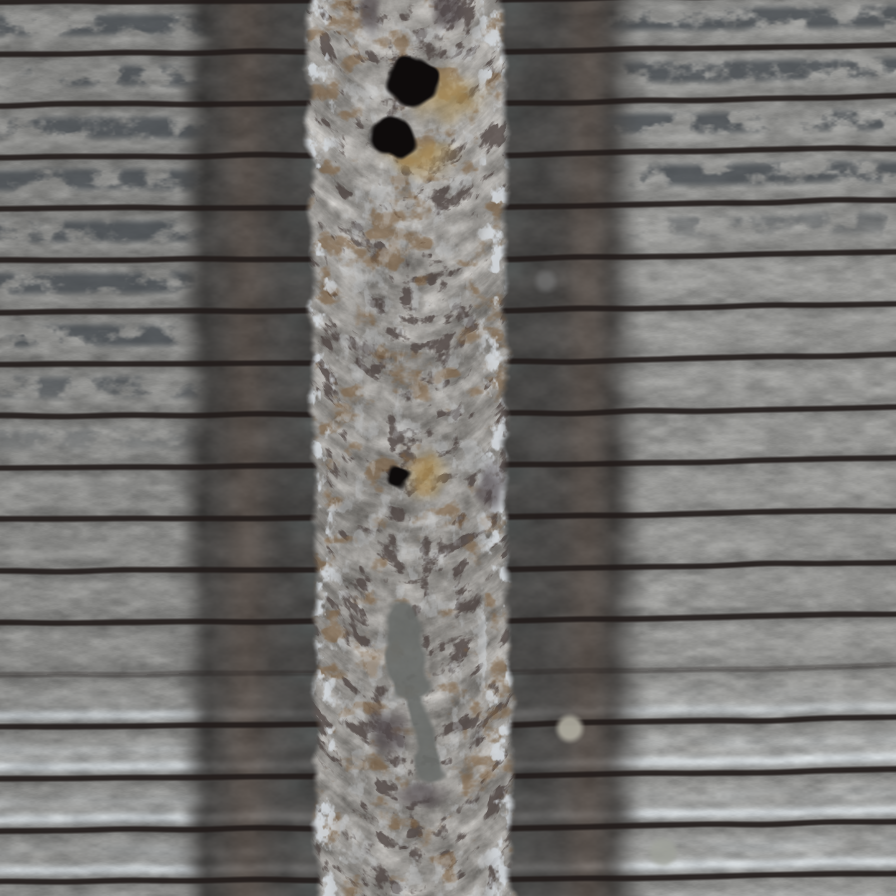
A three.js fragment shader for this texture:

```glsl
varying vec2 vUv;

float hash(vec2 p) {
  vec3 q = fract(p.xyx * vec3(0.1031, 0.1030, 0.0973));
  q += dot(q, q.yzx + 33.33);
  return fract((q.x + q.y) * q.z);
}

float noise(vec2 p) {
  vec2 i = floor(p), f = fract(p);
  f = f * f * (3.0 - 2.0 * f);
  return mix(mix(hash(i), hash(i + vec2(1, 0)), f.x),
             mix(hash(i + vec2(0, 1)), hash(i + vec2(1, 1)), f.x), f.y);
}

float fbm(vec2 p) {
  float sum = 0.0, amp = 0.533;
  for (int i = 0; i < 4; i++) {
    sum += amp * noise(p);
    p = p * 2.03 + 17.3;
    amp *= 0.5;
  }
  return sum;
}

float blob(vec2 p, vec2 center, vec2 radius, float soft) {
  return 1.0 - smoothstep(1.0 - soft, 1.0 + soft, length((p - center) / radius));
}

float segment(vec2 p, vec2 a, vec2 b) {
  vec2 d = b - a;
  return length(p - a - d * clamp(dot(p - a, d) / dot(d, d), 0.0, 1.0));
}

// Ridged metal sheet with heat-darkened bands
vec3 sheet(vec2 p) {
  float right = step(0.45, p.x);
  float tilt = mix(0.006 * (p.x - 0.34), 0.019 * (p.x - 0.56), right);
  float wobble = 0.0025 * (noise(vec2(p.x * 14.0, p.y * 18.0)) - 0.5);
  float row = (p.y - 0.480 - tilt + wobble) / 0.0578;
  float f = fract(row), groove = floor(row + 0.5);
  float low = 1.0 - smoothstep(0.19, 0.25, p.y);

  float grain = fbm(p * vec2(45, 110) + right * 40.0);
  float tone = 0.49 + 0.04 * right + 0.20 * (grain - 0.5);
  tone += 0.05 * smoothstep(0.1, 0.3, f) - 0.09 * smoothstep(0.72, 1.0, f);
  vec3 col = tone * vec3(1.0, 1.0, 0.985);

  // Smudged streak along the upper ridges
  float streakZone = smoothstep(mix(0.43, 0.70, right), mix(0.62, 0.80, right), p.y);
  float streak = smoothstep(0.38, 0.64, fbm(vec2(p.x * 34.0, row * 3.0 + right * 9.0)));
  streak *= smoothstep(0.25, 0.45, f) * (1.0 - smoothstep(0.65, 0.85, f));
  col = mix(col, vec3(0.25, 0.27, 0.29), 0.75 * streak * streakZone);

  // Glossy reflections near the bottom
  float shine = exp(-pow((f - 0.22) / 0.11, 2.0));
  shine += 0.5 * exp(-pow((f - 0.55) / 0.16, 2.0)) * noise(vec2(p.x * 22.0, row * 4.0));
  col += low * shine * vec3(0.22, 0.24, 0.26);

  // Heat bands either side of the bead
  float edge = 0.025 * (fbm(vec2(p.x * 12.0, p.y * 22.0)) - 0.5);
  float band = smoothstep(0.195, 0.235, p.x + edge) * (1.0 - smoothstep(0.675, 0.725, p.x + edge));
  float soot = 0.19 + 0.13 * fbm(p * vec2(35, 55)) + 0.04 * smoothstep(0.1, 0.6, f) * (1.0 - f);
  vec3 scorched = soot * vec3(1.0, 0.98, 0.96) + low * shine * 0.08;
  float brown = exp(-pow((p.x - mix(0.275, 0.655, right)) / 0.025, 2.0));
  scorched += brown * vec3(0.065, 0.04, 0.025);
  float rim = exp(-pow((p.x - mix(0.227, 0.685, right)) / 0.012, 2.0));
  scorched -= rim * 0.035;
  col = mix(col, scorched, 0.93 * band);
  float glow = smoothstep(0.045, 0.0, abs(p.x - 0.456) - 0.11);
  col = mix(col, vec3(0.36, 0.40, 0.40), 0.45 * glow * smoothstep(0.3, 0.9, f) * noise(p * 40.0));

  // Grooves
  float line = 1.0 - smoothstep(0.025, 0.085, abs(row - groove));
  line *= groove == -4.0 ? 0.3 : 0.9;
  return mix(col, vec3(0.13, 0.105, 0.10), line);
}

// Weld bead with bowl-shaped ripples
vec3 bead(vec2 p, float across) {
  float bowl = p.y - 0.055 * across * across;
  bowl += 0.012 * fbm(p * 24.0);
  float ripple = fbm(vec2(across * 3.5, bowl * 75.0));
  float mottle = fbm(p * 75.0 + 8.0);
  vec3 col = vec3(0.58, 0.57, 0.555) + 0.36 * (ripple - 0.5) + 0.26 * (mottle - 0.5);
  col += 0.05 * smoothstep(0.6, 0.85, p.y);
  float pits = smoothstep(0.58, 0.73, fbm(vec2(across * 6.0, bowl * 65.0) + 31.0));
  col = mix(col, vec3(0.29, 0.25, 0.24), 0.75 * pits);
  float rust = smoothstep(0.57, 0.75, fbm(p * vec2(38, 48) + 60.0));
  col = mix(col, vec3(0.48, 0.37, 0.25), 0.6 * rust);
  float sparkle = smoothstep(0.55, 0.72, fbm(p * vec2(65, 50) + 90.0));
  return mix(col, vec3(0.82, 0.84, 0.86), sparkle * (0.3 + 0.6 * smoothstep(0.65, 0.9, abs(across))));
}

void main() {
  vec2 p = vUv;
  vec3 col = sheet(p);

  // Loose spatter on the sheet
  col = mix(col, vec3(0.69, 0.68, 0.63), 0.9 * blob(p, vec2(0.636, 0.187), vec2(0.014), 0.35));
  col = mix(col, vec3(0.62, 0.63, 0.60), 0.8 * blob(p, vec2(0.740, 0.049), vec2(0.015), 0.3));
  col = mix(col, vec3(0.48), 0.6 * blob(p, vec2(0.609, 0.686), vec2(0.011), 0.5));

  float across = (p.x - 0.460 + 0.009 * (p.y - 0.2)) / 0.108;
  float ragged = 0.16 * (fbm(vec2(p.x * 15.0, p.y * 38.0)) - 0.5);
  float inside = 1.0 - smoothstep(0.95, 1.05, abs(across) + ragged);
  vec3 weld = bead(p, across);

  // Grey smear and dark stains
  vec2 q = p + 0.012 * (vec2(noise(p * 60.0), noise(p * 60.0 + 9.0)) - 0.5);
  float smear = min(segment(q, vec2(0.449, 0.305), vec2(0.457, 0.235)) - 0.020,
                    segment(q, vec2(0.460, 0.235), vec2(0.481, 0.135)) - 0.011);
  weld = mix(weld, vec3(0.41, 0.42, 0.41), 0.9 * (1.0 - smoothstep(-0.004, 0.004, smear)));
  float stain = blob(q, vec2(0.434, 0.185), vec2(0.018, 0.022), 0.5)
              + blob(q, vec2(0.470, 0.110), vec2(0.025, 0.013), 0.5)
              + blob(q, vec2(0.412, 0.985), vec2(0.012, 0.022), 0.5)
              + blob(q, vec2(0.502, 0.988), vec2(0.018, 0.020), 0.5)
              + blob(q, vec2(0.550, 0.455), vec2(0.014, 0.026), 0.5);
  weld = mix(weld, vec3(0.30, 0.27, 0.28), 0.65 * min(stain, 1.0));

  // Yellow tint beside the pores
  float tint = blob(q, vec2(0.500, 0.892), vec2(0.030, 0.022), 0.8)
             + blob(q, vec2(0.468, 0.824), vec2(0.030, 0.017), 0.8)
             + blob(q, vec2(0.474, 0.470), vec2(0.017, 0.020), 0.8);
  weld = mix(weld, vec3(0.70, 0.58, 0.34), 0.6 * min(tint, 1.0));

  float pore = max(blob(q, vec2(0.460, 0.910), vec2(0.029, 0.025), 0.13),
               max(blob(q, vec2(0.439, 0.846), vec2(0.027, 0.021), 0.13),
                   blob(q, vec2(0.444, 0.470), vec2(0.015, 0.012), 0.22)));
  weld = mix(weld, vec3(0.055, 0.045, 0.045), pore);

  gl_FragColor = vec4(mix(col, weld, inside), 1.0);
}
```
